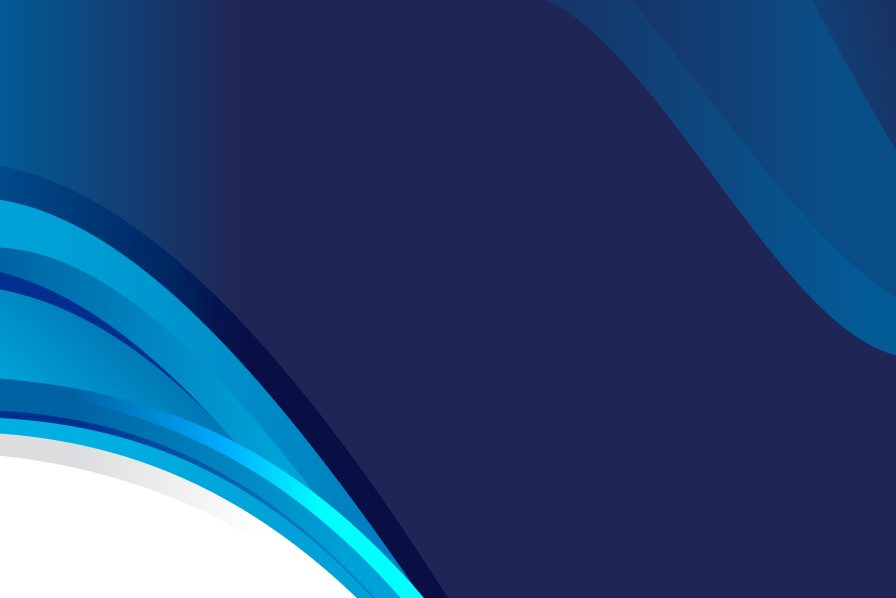
A Shadertoy shader for this background:

```glsl
// Navy backdrop with sweeping blue ribbons in two corners and a white lower-left swell.
#define NAVY   vec3(0.122, 0.149, 0.333)
#define OCEAN  vec3(0.010, 0.355, 0.590)
#define STEEL  vec3(0.000, 0.385, 0.640)
#define AZURE  vec3(0.000, 0.630, 0.840)
#define ROYAL  vec3(0.000, 0.185, 0.560)
#define ABYSS  vec3(0.035, 0.055, 0.270)
#define GLOW   vec3(0.000, 1.000, 1.000)
#define SHADE  vec3(0.860, 0.865, 0.875)
#define LEFT_SCALE 6.0
#define RIGHT_START 0.609
#define RIGHT_SCALE 7.68

// Cubic through four heights h at t = 0, 1, 2, 3.
float curve(vec4 h, float t) {
    vec3 d1 = h.yzw - h.xyz;
    vec2 d2 = d1.yz - d1.xy;
    float d3 = d2.y - d2.x;
    return h.x + t * (d1.x + (t - 1.0) * (d2.x / 2.0 + (t - 2.0) * d3 / 6.0));
}

// Antialiased coverage of the side where d is positive.
float cover(float d) {
    float width = length(vec2(dFdx(d), dFdy(d)));
    return clamp(0.5 + d / max(width, 1e-5), 0.0, 1.0);
}

void fillBelow(inout vec3 col, vec2 p, vec4 h, vec3 paint) {
    col = mix(col, paint, cover(curve(h, p.x) - p.y));
}

void fillAbove(inout vec3 col, vec2 p, vec4 h, vec3 paint) {
    col = mix(col, paint, cover(p.y - curve(h, p.x)));
}

// Linear ramp from 0 at a to 1 at b.
float ramp(float a, float b, float x) {
    return clamp((x - a) / (b - a), 0.0, 1.0);
}

void mainImage(out vec4 fragColor, in vec2 fragCoord) {
    vec2 uv = fragCoord / iResolution.xy;
    vec2 left = vec2(uv.x * LEFT_SCALE, uv.y);
    vec2 right = vec2(max((uv.x - RIGHT_START) * RIGHT_SCALE, 0.0), uv.y);
    float t = left.x;

    // Backdrop, lit from the left edge
    vec3 col = mix(OCEAN, NAVY, ramp(0.0, 1.6, t));

    // Upper right ribbons
    vec3 outer = mix(mix(NAVY, OCEAN, 0.25), OCEAN, ramp(0.0, 2.7, right.x));
    vec3 inner = mix(mix(NAVY, OCEAN, 0.25), mix(NAVY, OCEAN, 0.77), ramp(0.6, 2.5, right.x));
    vec3 corner = mix(NAVY, OCEAN, 0.65 - 0.45 * ramp(2.2, 3.2, right.x + uv.y - 0.8));
    fillAbove(col, right, vec4(1.0, 0.818, 0.5625, 0.406), outer);
    fillAbove(col, right, vec4(1.152, 0.936, 0.6875, 0.502), inner);
    fillAbove(col, right, vec4(2.016, 1.527, 1.107, 0.75), corner);

    // Dark rim and broad upper ribbon
    vec3 rim = mix(vec3(0.0, 0.29, 0.54), vec3(0.0, 0.11, 0.34), ramp(0.0, 1.45, t));
    rim = mix(rim, ABYSS, ramp(1.2, 1.7, t));
    fillBelow(col, left, vec4(0.723, 0.602, 0.352, 0.0), rim);
    fillBelow(col, left, vec4(0.666, 0.541, 0.281, -0.064),
              mix(AZURE, vec3(0.0, 0.50, 0.75), ramp(0.3, 2.5, t)));
    fillBelow(col, left, vec4(0.586, 0.473, 0.209, -0.133),
              mix(STEEL, AZURE, ramp(0.0, 1.8, t)));

    // Thin royal crescent and the pocket under it
    fillBelow(col, left, vec4(0.545, 0.404, 0.127, -0.252), ROYAL);
    float pocket = ramp(0.0, 1.0, t * 0.6 + (uv.y - 0.38) * 2.6);
    fillBelow(col, left, vec4(0.516, 0.396, 0.129, -0.287), mix(AZURE, STEEL, pocket));

    // Glowing strip
    vec3 strip = mix(STEEL, vec3(0.0, 0.67, 1.0), ramp(0.5, 1.5, t));
    strip = mix(strip, GLOW, ramp(1.5, 2.15, t));
    fillBelow(col, left, vec4(0.367, 0.320, 0.195, -0.049), strip);

    // Lower ribbon with a royal seam
    vec3 lower = mix(STEEL, AZURE, ramp(0.5, 2.3, t));
    fillBelow(col, left, vec4(0.354, 0.295, 0.160, -0.098), lower);
    fillBelow(col, left, vec4(0.313, 0.264, 0.121, -0.152),
              mix(ROYAL, vec3(0.0, 0.50, 0.78), ramp(0.5, 2.2, t)));
    fillBelow(col, left, vec4(0.301, 0.254, 0.115, -0.156),
              mix(vec3(0.0, 0.69, 0.89), AZURE, ramp(0.5, 2.0, t)));

    // White swell with a soft grey lip
    fillBelow(col, left, vec4(0.275, 0.223, 0.084, -0.172),
              mix(SHADE, vec3(1.0), ramp(0.5, 1.75, t)));
    fillBelow(col, left, vec4(0.238, 0.182, 0.053, -0.172), vec3(1.0));

    fragColor = vec4(col, 1.0);
}
```
